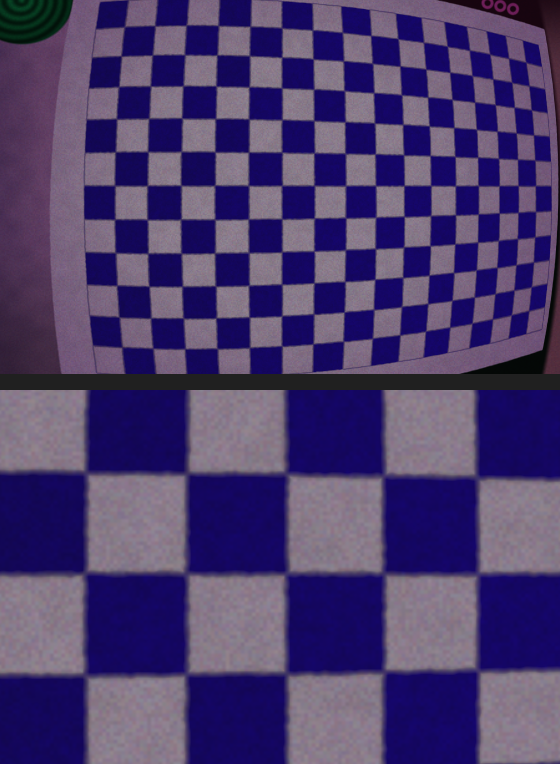
Top: the whole. Bottom: its middle third, enlarged.
Write a WebGL 1 fragment shader that draws this pattern.

```glsl
precision highp float;
// A 17 by 12 checkerboard on pale paper, seen through a wide barrel lens.
// Each pixel is undistorted and projected to board cells; the paper,
// surroundings, lens falloff and sensor grain are layered from there.
uniform vec2 u_resolution;

#define BOARD vec2(17.0, 12.0)         // cells across and down
#define BOARD_CENTER vec2(5.93, 6.03)  // cell coordinate on the lens axis
#define CELL_SCALE vec2(11.35, 11.24)  // cells per unit of canvas height
#define LENS vec2(0.20, 0.27)          // radial terms r^2 and r^4
#define TILT vec2(-0.14, 0.02)         // perspective of the sheet
#define EDGE 0.035                     // edge softness in cells
#define SEAM 0.22                      // darkness of the cell outlines
#define GRAIN 0.10                     // strength of fine noise
#define PAPER vec3(0.535, 0.48, 0.54)
#define PAPER_DIM vec3(0.43, 0.32, 0.46)
#define INK vec3(0.082, 0.022, 0.41)
#define INK_DIM vec3(0.068, 0.028, 0.30)

float hash(vec2 p) {
  vec3 q = fract(vec3(p.xyx) * 0.1031);
  q += dot(q, q.yzx + 33.33);
  return fract((q.x + q.y) * q.z);
}

float noise(vec2 p) {
  vec2 i = floor(p), f = fract(p);
  f = f * f * (3.0 - 2.0 * f);
  return mix(mix(hash(i), hash(i + vec2(1, 0)), f.x),
             mix(hash(i + vec2(0, 1)), hash(i + vec2(1, 1)), f.x), f.y);
}

// Lens correction followed by perspective, giving cell coordinates
vec2 toBoard(vec2 view) {
  float r2 = dot(view, view);
  vec2 flat_ = view * (1.0 + LENS.x * r2 + LENS.y * r2 * r2);
  return BOARD_CENTER + CELL_SCALE * flat_ / (1.0 + dot(TILT, flat_));
}

// 1 inside the box between lo and hi, with soft sides
float boxMask(vec2 p, vec2 lo, vec2 hi, float w) {
  vec2 m = smoothstep(lo - w, lo + w, p) * (1.0 - smoothstep(hi - w, hi + w, p));
  return m.x * m.y;
}

// Table, props and shadows around the sheet
vec3 surroundings(vec2 view, vec2 cell, float px) {
  float cloth = noise(view * 28.0);
  vec3 left = mix(vec3(0.27, 0.17, 0.31), vec3(0.41, 0.27, 0.41),
                  smoothstep(-0.76, -0.60, view.x) * 0.6 + 0.3 * cloth);
  left *= 1.0 - 0.35 * smoothstep(0.1, 0.5, view.y);

  // Shadowed right side, opening onto a warm strip past the sheet
  vec3 shade = mix(vec3(0.09, 0.02, 0.06), vec3(0.015, 0.03, 0.025),
                   smoothstep(-0.2, 0.2, view.y));
  float strip = smoothstep(17.45, 17.9, cell.x) * smoothstep(-0.56, -0.3, view.y);
  vec3 right = mix(shade, vec3(0.32, 0.18, 0.24), strip);

  // Small rings beyond the upper edge
  for (int i = 0; i < 3; i++) {
    vec2 c = vec2(0.555 + 0.034 * float(i), -0.492 + 0.008 * float(i));
    float ring = abs(length(view - c) - 0.012) - 0.004;
    right = mix(right, vec3(0.42, 0.12, 0.34), 1.0 - smoothstep(-px, px, ring));
  }
  vec3 color = mix(left, right, smoothstep(-0.1, 0.1, view.x));

  // Ribbed green disc in the upper left corner
  float disc = length((view - vec2(-0.69, -0.5)) / vec2(0.137, 0.118));
  float rib = 0.7 + 0.3 * sin(disc * 30.0 + view.x * 25.0);
  vec3 green = vec3(0.025, 0.24, 0.13) * rib * (1.15 - 0.5 * disc);
  return mix(color, green, 1.0 - smoothstep(0.97, 1.03, disc));
}

void main() {
  vec2 view = (gl_FragCoord.xy - 0.5 * u_resolution) / u_resolution.y;
  view.y = -view.y;
  float px = 1.0 / u_resolution.y;
  vec2 cell = toBoard(view);

  // Uneven print edges
  cell += 0.018 * (vec2(noise(view * 150.0), noise(view * 150.0 + 71.0)) - 0.5);
  float falloff = smoothstep(0.28, 0.88, length(view * vec2(1.0, 1.1)));
  float soft = max(EDGE, 9.0 * px * (1.0 + falloff));

  // Paper sheet
  float blotch = noise(view * 45.0) - 0.5;
  vec3 color = mix(PAPER, PAPER_DIM, falloff) * (1.0 + 0.06 * blotch);

  // Checker: signed triangle waves whose product picks alternate cells
  vec2 wave = 0.5 - abs(mod(cell + 0.5, 2.0) - 1.0);
  vec2 side = clamp(wave / soft, -1.0, 1.0);
  float board = boxMask(cell, vec2(0.0), BOARD, soft);
  float inked = (0.5 + 0.5 * side.x * side.y) * board;
  float seam = 1.0 - smoothstep(0.0, 2.0 * soft, min(abs(wave.x), abs(wave.y)));
  color *= 1.0 - SEAM * seam * board;

  // Ink varies from cell to cell and in fine mottles
  float tone = 0.35 * hash(floor(cell) + 9.0) + 0.65 * noise(view * 110.0);
  float lit = smoothstep(-0.65, 0.4, view.x);
  vec3 ink = mix(INK_DIM, INK, clamp(0.6 * tone + 0.55 * lit, 0.0, 1.0));
  color = mix(color, ink, inked);

  // Sheet outline, leaning slightly on its left side
  vec2 sheet = cell + vec2(0.025 * (cell.y - 6.0), 0.0);
  float onSheet = boxMask(sheet, vec2(-1.15, -0.88), vec2(17.45, 13.0), soft);
  color = mix(surroundings(view, cell, px), color, onSheet);

  // Coloured sensor grain
  vec2 g = view * 300.0;
  vec3 grain = vec3(noise(g + 11.0), noise(g + 53.0), noise(g + 97.0)) - 0.5;
  color *= 1.0 + GRAIN * (grain + 0.5 * grain.g);
  gl_FragColor = vec4(clamp(color, 0.0, 1.0), 1.0);
}
```
